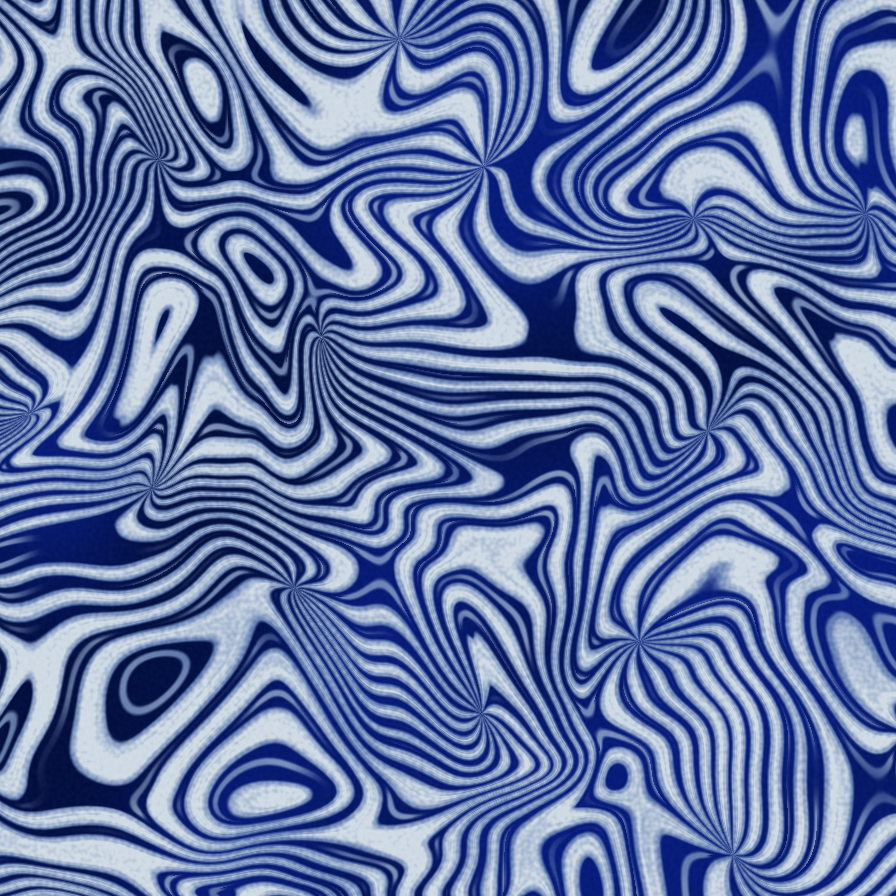
A Shadertoy shader for this pattern:

```glsl
// Painted marbling: pale brush strokes swirl over deep blue, fan out of knots and curl into loops.
// Strokes are level bands of a phase field: angles around scattered knots (field lines running
// between opposite knots) plus gradient noise, all bent by a two-step domain warp.

#define WINDING 13.0      // strokes leaving each knot
#define KNOT_SPACING 0.26 // mean distance of the knots
#define LOOP_SCALE 4.8    // frequency of the nested loops
#define LOOP_RINGS 7.5    // rings per loop
#define WARP_BROAD 0.13   // strength of the wide bends
#define WARP_FINE 0.055   // strength of the tight curls
#define STROKE_MAX 0.024  // largest half width of a stroke
#define THIN_MAX 0.0030   // largest half width of a thin line in a gap
#define MIN_DENSITY 9.0   // lower limit of strokes per canvas
#define SOFTNESS 0.0018   // softness of stroke edges

const float TAU = 6.28318;
const vec3 NAVY  = vec3(0.01, 0.06, 0.25);
const vec3 ROYAL = vec3(0.03, 0.11, 0.48);
const vec3 STEEL = vec3(0.38, 0.49, 0.70);
const vec3 PALE  = vec3(0.77, 0.82, 0.875);

float hash(vec2 p) {
    vec3 q = fract(p.xyx * 0.1031);
    q += dot(q, q.yzx + 33.33);
    return fract((q.x + q.y) * q.z);
}

float cornerSlope(vec2 cell, vec2 offset) {
    float a = TAU * hash(cell);
    return dot(vec2(cos(a), sin(a)), offset);
}

float gradientNoise(vec2 p) {
    vec2 i = floor(p), f = p - i;
    vec2 u = f * f * f * (f * (f * 6.0 - 15.0) + 10.0);
    vec2 e = vec2(1, 0);
    return mix(mix(cornerSlope(i, f), cornerSlope(i + e, f - e), u.x),
               mix(cornerSlope(i + e.yx, f - e.yx), cornerSlope(i + 1.0, f - 1.0), u.x), u.y);
}

vec2 noisePair(vec2 p) {
    return vec2(gradientNoise(p + 17.3), gradientNoise(p + vec2(51.7, 83.1)));
}

// Phase of the strokes; it is continuous up to multiples of WINDING.
float strokePhase(vec2 p) {
    p += WARP_BROAD * noisePair(p * 3.2);
    p += WARP_FINE * noisePair(p * 7.5 + 30.0);
    float turns = 0.0;
    for (int j = 0; j < 5; j++)
        for (int i = 0; i < 5; i++) {
            vec2 cell = vec2(i, j);
            vec2 jitter = vec2(hash(cell + 7.0), hash(cell + 41.0)) - 0.5;
            vec2 d = p - (cell - 2.0 + 0.85 * jitter) * KNOT_SPACING - 0.5;
            float charge = mod(cell.x + cell.y, 2.0) * 2.0 - 1.0;
            turns += charge * atan(d.y, d.x) / TAU;
        }
    return WINDING * turns + LOOP_RINGS * gradientNoise(p * LOOP_SCALE + 11.0);
}

void mainImage(out vec4 fragColor, in vec2 fragCoord) {
    vec2 p = fragCoord / iResolution.y;
    float edge = max(SOFTNESS, 0.9 / iResolution.y);

    // Phase and its slope; rounding removes the jumps of the angle
    float h = 0.0008;
    float phase = strokePhase(p);
    vec2 slope = vec2(strokePhase(p + vec2(h, 0)), strokePhase(p + vec2(0, h))) - phase;
    slope = (slope - round(slope)) / h;
    float density = length(vec3(slope, MIN_DENSITY));

    // Stroke number and position across the stroke
    float id = floor(phase + 0.5);
    float across = phase - id;
    float strokeHash = hash(vec2(mod(id + 0.5, WINDING), 3.0));

    // Widths vary by stroke, swell along it and stop at a maximum
    float swell = 0.16 * gradientNoise(p * 7.0 + 5.0);
    float share = clamp(mix(0.25, 0.43, strokeHash) + swell, 0.15, 0.43);
    float halfWidth = share / length(vec2(density, share / STROKE_MAX));
    float depth = halfWidth - abs(across) / density;
    float stroke = smoothstep(-edge, edge, depth);

    // Thin lines along the middle of the wider gaps
    float gap = 0.5 / density - halfWidth;
    float thinWidth = min(0.3 * gap, THIN_MAX);
    float thin = smoothstep(-edge, edge, thinWidth - (0.5 - abs(across)) / density);
    thin *= smoothstep(0.004, 0.008, gap) * smoothstep(-0.35, 0.0, gradientNoise(p * 6.0 + 60.0));

    // Blue ground, brighter to the lower right
    float glow = gradientNoise(p * 3.0 + 23.0) + 0.4 * (p.x - p.y);
    vec3 ground = mix(NAVY, ROYAL, smoothstep(-0.3, 0.3, glow));

    // Brushed paint, paler in the middle of broad strokes
    float streak = gradientNoise(vec2(across * 11.0 + 37.0 * strokeHash, 6.0 * (p.x + p.y)));
    float patches = gradientNoise(p * 9.0 + 70.0);
    float grain = gradientNoise(p * 190.0);
    float light = 0.15 + 0.9 * smoothstep(0.0, 0.008, depth);
    light += 0.45 * streak + 0.35 * patches + 0.3 * grain;
    vec3 paint = mix(STEEL, PALE, clamp(light, 0.0, 1.1));
    vec3 thinPaint = mix(STEEL, PALE, 0.3 + 0.5 * patches);

    vec3 color = mix(ground, thinPaint, 0.9 * thin);
    color = mix(color, paint, stroke) + 0.02 * grain;
    fragColor = vec4(clamp(color, 0.0, 1.0), 1.0);
}
```
